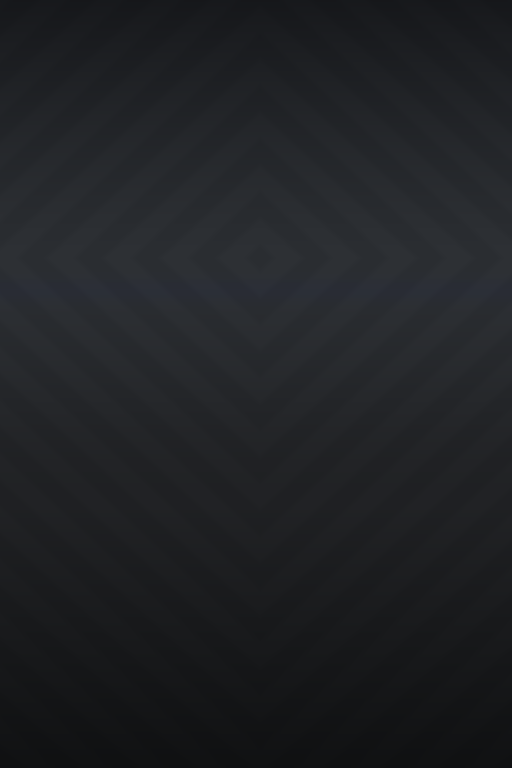
Give the GLSL for this background, as a Shadertoy shader.

```glsl
// Dark charcoal backdrop with faint concentric diamonds around a soft horizontal glow.

#define CENTER vec2(0.508, 0.664)     // diamond centre, as a share of the canvas
#define RING_PERIOD 0.069             // ring spacing, in canvas heights
#define RING_SLOPE 0.93               // steepness of the diamond sides
#define RING_STRENGTH 0.0055
#define TOP_COLOR vec3(0.088, 0.094, 0.106)
#define GLOW_COLOR vec3(0.171, 0.183, 0.199)
#define LOWER_COLOR vec3(0.125, 0.130, 0.140)
#define BOTTOM_COLOR vec3(0.062, 0.066, 0.071)
#define BAND_HEIGHT 0.622
#define BAND_TINT vec3(-0.004, -0.003, 0.015)

// Vertical light: dark at both ends, brightest at the diamond centre
vec3 verticalGradient(float y) {
    float above = clamp((y - CENTER.y) / (1.0 - CENTER.y), 0.0, 1.0);
    vec3 upper = mix(GLOW_COLOR, TOP_COLOR, pow(above, 1.25));
    float toLower = smoothstep(0.0, 1.0, (CENTER.y - y) / (CENTER.y - 0.34));
    vec3 lower = mix(GLOW_COLOR, LOWER_COLOR, toLower);
    lower = mix(BOTTOM_COLOR, lower, clamp(y / 0.34, 0.0, 1.0));
    return y > CENTER.y ? upper : lower;
}

// Alternating dark and light diamond rings, from -1 to 1
float diamondRings(vec2 offset, float pixel) {
    float radius = abs(offset.x) * RING_SLOPE + abs(offset.y);
    float phase = abs(fract(radius / RING_PERIOD) - 0.5);
    float edge = 0.07 + pixel / RING_PERIOD;
    return 1.0 - 2.0 * smoothstep(0.25 - edge, 0.25 + edge, phase);
}

void mainImage(out vec4 fragColor, in vec2 fragCoord) {
    vec2 uv = fragCoord / iResolution.xy;
    vec2 offset = (uv - CENTER) * vec2(iResolution.x / iResolution.y, 1.0);

    vec3 color = verticalGradient(uv.y);

    // Rings fade with the light
    float light = color.g / GLOW_COLOR.g;
    color += RING_STRENGTH * light * diamondRings(offset, 1.0 / iResolution.y);

    // Thin cool band just below the centre
    float bandOffset = (uv.y - BAND_HEIGHT) / 0.015;
    color += BAND_TINT * exp(-bandOffset * bandOffset);

    fragColor = vec4(color, 1.0);
}
```
